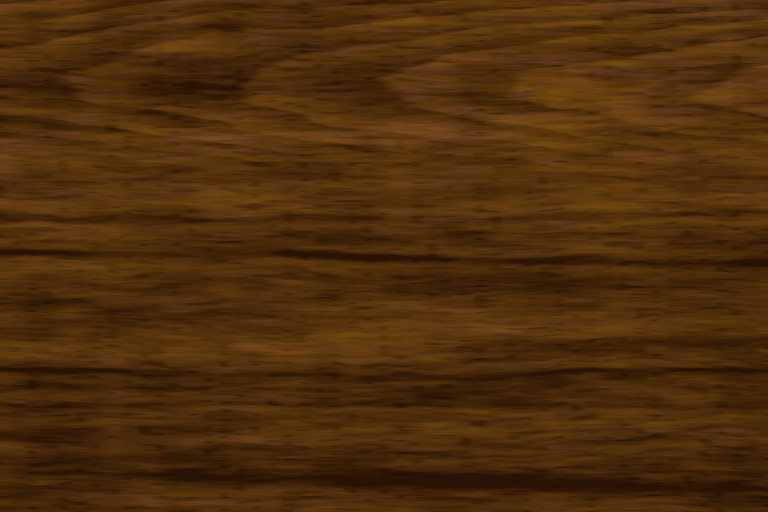
Write a WebGL 1 fragment shader that draws this texture.

```glsl
precision highp float;
// Dark walnut veneer: long horizontal grain with nested cathedral arches
// near the top, a few near-black seams, and fine fibres and pores, all made
// from stretched value noise that drives a brown colour ramp.

uniform vec2 u_resolution;

const vec3 DARK_HEART = vec3(0.145, 0.062, 0.012);
const vec3 GOLDEN_WOOD = vec3(0.455, 0.286, 0.064);
const vec3 DUSTY_TINT = vec3(0.015, 0.004, 0.050);

float hash(vec2 cell) {
    return fract(sin(dot(cell, vec2(127.1, 311.7))) * 43758.5453);
}

float valueNoise(vec2 p) {
    vec2 cell = floor(p);
    vec2 f = fract(p);
    f = f * f * (3.0 - 2.0 * f);
    float low = mix(hash(cell), hash(cell + vec2(1.0, 0.0)), f.x);
    float high = mix(hash(cell + vec2(0.0, 1.0)), hash(cell + vec2(1.0, 1.0)), f.x);
    return mix(low, high, f.y);
}

// Layered noise, centred on zero
float layeredNoise(vec2 p) {
    float sum = 0.0;
    float weight = 0.55;
    for (int i = 0; i < 4; i++) {
        sum += weight * (valueNoise(p) - 0.5);
        p = p * vec2(1.9, 2.1) + vec2(17.3, 9.1);
        weight *= 0.55;
    }
    return sum;
}

// Soft horizontal seam that thins and fades along its length
float seam(vec2 p, float height, float width, float seed) {
    float bend = 0.014 * (valueNoise(vec2(p.x * 2.2, seed)) - 0.5);
    float d = (p.y - height - bend) / width;
    float strength = 0.45 + 0.75 * valueNoise(vec2(p.x * 3.0 + seed, seed * 1.7));
    return strength * exp(-d * d);
}

// Rings cut lengthwise: arches with rounded left tips that open to the right
float cathedral(vec2 p, float axis) {
    float dy = p.y - axis + 0.025 * (p.x - 0.8);
    float reach = p.x - 60.0 * dy * dy / (1.0 + 3.0 * abs(dy));
    reach += 0.28 * layeredNoise(p * vec2(3.0, 16.0));
    float phase = fract(reach * 3.2 + 0.75);
    float ring = smoothstep(0.0, 0.16, phase) * (1.0 - 0.85 * smoothstep(0.16, 1.0, phase));
    return ring - 0.48;
}

float darkSeams(vec2 p) {
    float dark = 0.72 * seam(p, 0.505 - 0.010 * p.x, 0.008, 3.0);
    dark += 0.36 * seam(p, 0.535, 0.020, 8.0);
    dark += 0.42 * seam(p, 0.575, 0.009, 14.0);
    dark += 0.55 * seam(p, 0.272, 0.008, 21.0);
    dark += 0.36 * seam(p, 0.245, 0.022, 27.0);
    dark += 0.42 * seam(p, 0.208, 0.007, 33.0);
    dark += 0.52 * seam(p, 0.078 - 0.030 * p.x, 0.016, 39.0);
    return dark;
}

// Small smoky knot drawn out along the grain
float knot(vec2 p, vec2 center, vec2 size) {
    vec2 d = (p - center) / size;
    return exp(-dot(d, d));
}

void main() {
    vec2 p = gl_FragCoord.xy / u_resolution.y;

    // Gentle waver shared by every grain layer
    vec2 grain = p;
    grain.y += 0.022 * layeredNoise(p * vec2(2.4, 5.0));
    grain.y += 0.006 * layeredNoise(p * vec2(9.0, 20.0) + 4.0);

    // Broad bands, narrower streaks, then fibres and short pores
    float bands = layeredNoise(grain * vec2(0.9, 13.0) + 31.0);
    float streaks = layeredNoise(grain * vec2(2.5, 42.0) + 57.0);
    float fibres = layeredNoise(grain * vec2(14.0, 120.0) + 73.0);
    float pores = smoothstep(0.62, 0.92, valueNoise(grain * vec2(32.0, 190.0) + 11.0));
    float mottle = layeredNoise(p * vec2(9.0, 6.0) + 91.0);

    float archZone = smoothstep(0.64, 0.76, grain.y);
    float tone = 0.57 + 0.58 * bands + 0.48 * streaks + 0.54 * fibres;
    tone += 0.18 * mottle - 0.17 * pores;
    tone += 0.33 * archZone * cathedral(grain, 0.835);

    // Golden glow above the middle, dimmer lower edge and right corner
    tone += 0.13 * exp(-pow((p.y - 0.66) / 0.10, 2.0));
    tone -= 0.09 * (1.0 - smoothstep(0.0, 0.35, p.y));
    tone -= 0.07 * smoothstep(0.9, 1.5, p.x);

    tone -= 0.85 * darkSeams(grain + vec2(0.0, 0.008 * streaks));
    tone -= 0.28 * knot(grain, vec2(0.90, 0.545), vec2(0.06, 0.018));
    tone -= 0.18 * knot(grain, vec2(0.33, 0.815), vec2(0.06, 0.035));
    tone = clamp(tone, 0.03, 1.0);

    // Pale, less saturated fibres, strongest at the top
    float dust = smoothstep(0.0, 0.12, layeredNoise(grain * vec2(9.0, 80.0) + 5.0));
    dust *= (0.6 + 0.4 * archZone) * smoothstep(0.35, 0.65, tone);

    vec3 color = mix(DARK_HEART, GOLDEN_WOOD, tone) + DUSTY_TINT * dust;
    gl_FragColor = vec4(color, 1.0);
}
```
